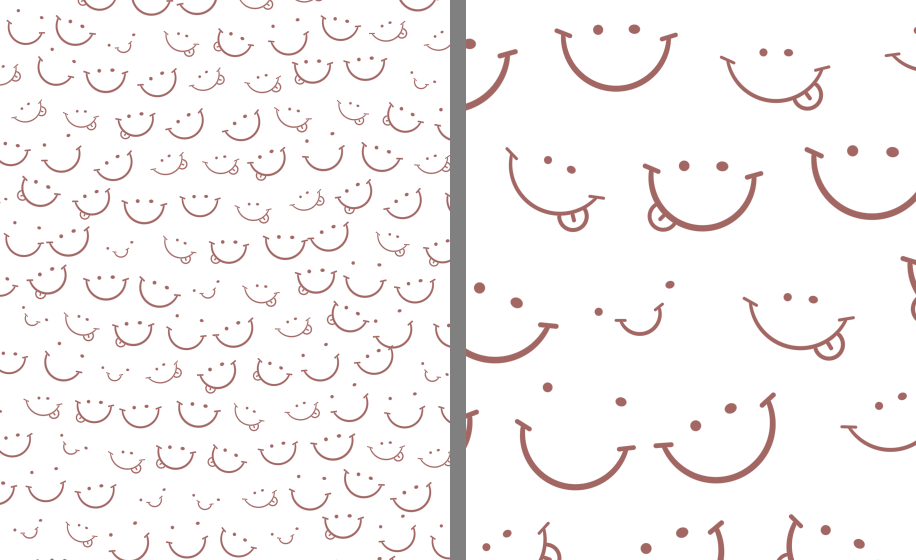
Left: the whole. Right: its middle third, enlarged.
A WebGL 1 fragment shader for this pattern:

```glsl
precision highp float;
// Scattered hand-drawn smiles with dot eyes, some with tongues, on plain paper.
uniform vec2 u_resolution;

// Lengths are fractions of the canvas height.
const vec3 PAPER = vec3(1.0);
const vec3 INK = vec3(0.635, 0.40, 0.39);
const vec2 CELL = vec2(0.094, 0.0745);
const vec2 JITTER = vec2(0.014, 0.010);
const float ROW_SHIFT = 0.41;      // sideways step per row, in cells
const float WAVE = 0.012;          // slow drift that bends the rows
const float MAX_TILT = 0.55;
const float BOLD = 0.0019;         // half stroke widths
const float FINE = 0.0012;
const float TICK = 0.0045;         // half length of the dimples
const float TONGUE_RADIUS = 0.0082;
const float TONGUE_ANGLE = 0.72;   // measured from the chin
const float SOFTNESS = 0.75;       // edge blur in output pixels

float hash(vec2 p) {
  return fract(sin(dot(p, vec2(127.1, 311.7))) * 4375.85);
}

mat2 rotation(float a) {
  return mat2(cos(a), sin(a), -sin(a), cos(a));
}

float segment(vec2 p, vec2 a, vec2 b) {
  vec2 ab = b - a;
  return length(p - a - ab * clamp(dot(p - a, ab) / dot(ab, ab), 0.0, 1.0));
}

// Circular arc through (-w,0), (0,-depth), (w,0), with a dimple at each end.
float mouth(vec2 p, float w, float radius, float lift, float stroke) {
  float halfAngle = atan(w, lift);
  vec2 q = p - vec2(0.0, lift);
  float angle = abs(atan(q.x, -q.y));
  vec2 corner = vec2(w, 0.0);
  vec2 side = vec2(abs(p.x), p.y);
  float curve = angle < halfAngle ? abs(length(q) - radius) : length(side - corner);
  float taper = mix(1.0, 0.75, pow(min(angle / halfAngle, 1.0), 3.0));
  vec2 across = normalize(vec2(w, 0.35 * w)) * TICK * (0.4 + 18.0 * w);
  float dimple = segment(side, corner - across, corner + across);
  return min(curve - stroke * taper, dimple - stroke * 0.75);
}

// Round tongue with a crease, hanging outside the mouth curve.
float tongue(vec2 p, float radius, float lift, float side) {
  vec2 q = p - vec2(0.0, lift);
  vec2 outward = vec2(side * sin(TONGUE_ANGLE), -cos(TONGUE_ANGLE));
  vec2 center = outward * (radius + 0.0025);
  float rim = abs(length(q - center) - TONGUE_RADIUS);
  float crease = segment(q, outward * radius, center + outward * 0.0025);
  return max(min(rim, crease) - FINE, radius - length(q));
}

// Two dots, the right one a little wider and higher.
float eyes(vec2 p, vec2 offset, float radius) {
  float left = length(p - vec2(-offset.x, offset.y));
  float right = length((p - offset - vec2(0.0, 0.0012)) * vec2(0.88, 1.08));
  return min(left, right) - radius;
}

float face(vec2 p, float kind, float seed) {
  // Default: broad smile with the eyes between its corners.
  float w = 0.0335, depth = 0.034, stroke = BOLD, eyeRadius = 0.0032, side = 0.0;
  vec2 eye = vec2(0.0115, 0.003);
  if (kind < 0.5) {             // tiny smile, wide-set eyes
    w = 0.0125; depth = 0.0125; stroke = FINE; eyeRadius = 0.0025;
    eye = vec2(0.0235, 0.0095);
  } else if (kind < 1.5) {      // light grin, tongue on the right
    w = 0.0285; depth = 0.022; stroke = FINE; eyeRadius = 0.0024;
    eye = vec2(0.0075, 0.0065); side = 1.0;
  } else if (kind < 2.5) {      // bold grin, tongue on the left
    w = 0.031; depth = 0.034; side = -1.0;
  } else if (kind < 3.5) {      // deep smile, eyes high above
    w = 0.0325; depth = 0.031; eyeRadius = 0.003;
    eye = vec2(0.023, 0.026);
  }
  p.y -= 0.5 * (depth - eye.y);
  p /= mix(0.93, 1.05, seed);
  float radius = (w * w + depth * depth) / (2.0 * depth);
  float lift = radius - depth;
  float d = min(mouth(p, w, radius, lift, stroke), eyes(p, eye, eyeRadius));
  if (side != 0.0) d = min(d, tongue(p, radius, lift, side));
  return d;
}

void main() {
  vec2 p = gl_FragCoord.xy / u_resolution.y;
  float pixel = 1.0 / u_resolution.y;
  float row0 = floor(p.y / CELL.y);
  float d = 1.0;

  // Nearest face among the surrounding cells of a sheared grid.
  for (int j = -1; j <= 1; j++) {
    float row = row0 + float(j);
    float shift = fract(row * ROW_SHIFT);
    float col0 = floor(p.x / CELL.x - shift);
    for (int i = -1; i <= 1; i++) {
      vec2 id = vec2(col0 + float(i), row);
      vec2 center = (id + vec2(0.5 + shift, 0.5)) * CELL;
      center.y += WAVE * (sin(center.x * 11.0 + 1.0) + 0.5 * sin(center.x * 23.0));
      center += JITTER * (vec2(hash(id + 3.7), hash(id + 8.3)) - 0.5);
      float kind = mod(id.x + 2.0 * id.y + floor(1.6 * hash(id + 5.1)), 5.0);
      float tilt = MAX_TILT * (2.0 * hash(id + 1.9) - 1.0);
      d = min(d, face(rotation(tilt) * (p - center), kind, hash(id + 6.4)));
    }
  }

  float ink = 1.0 - smoothstep(-SOFTNESS * pixel, SOFTNESS * pixel, d);
  gl_FragColor = vec4(mix(PAPER, INK, ink), 1.0);
}
```
